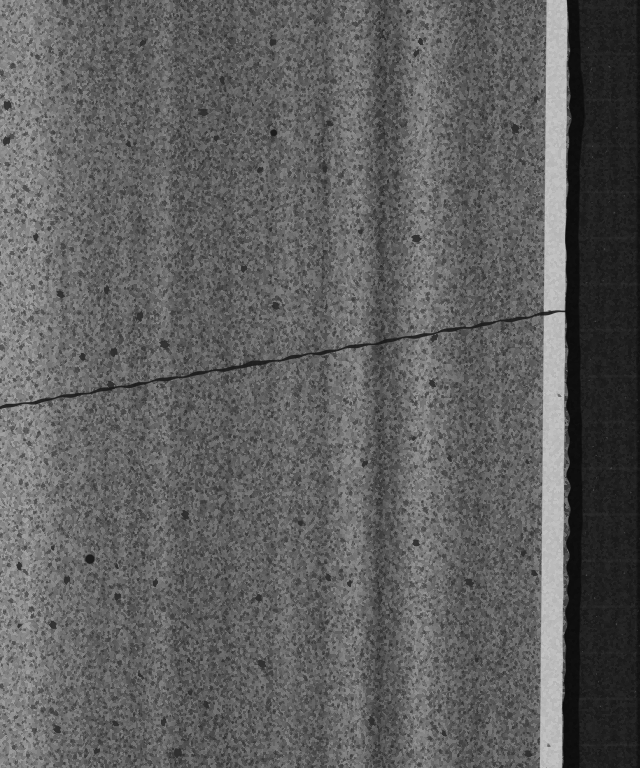
Give the GLSL for this texture, as a WebGL 1 fragment shader.

```glsl
precision highp float;
// Speckled grey stone slab with vertical bands, a slanted crack, a pale edge strip and a dark side panel.
uniform vec2 u_resolution;

const float ASPECT = 0.832;          // width of the composition over its height
const float STONE_TONE = 0.395;
const float GRAIN_AMOUNT = 0.17;
const float STREAK_AMOUNT = 0.010;
const float SPECK_TONE = 0.17;
const float STRIP_TONE = 0.735;
const float GAP_TONE = 0.055;
const float PANEL_TONE = 0.125;
const float CRACK_START = 0.469;     // height at the left side
const float CRACK_SLOPE = 0.1435;
const float CRACK_HALF_WIDTH = 0.0016;
const float PANEL_LINE_GAP = 0.060;

float hash(vec2 p) {
  vec3 h = fract(vec3(p.xyx) * 0.1031);
  h += dot(h, h.yzx + 33.33);
  return fract((h.x + h.y) * h.z);
}

vec2 hash2(vec2 p) {
  return vec2(hash(p + 17.3), hash(p + 61.7));
}

float band(float x, float center, float width) {
  float d = (x - center) / width;
  return exp(-d * d);
}

// Random tone of the nearest cell, in -0.5..0.5
float cellTone(vec2 p) {
  vec2 cell = floor(p);
  float nearest = 9.0;
  float tone = 0.0;
  for (int j = -1; j <= 1; j++) {
    for (int i = -1; i <= 1; i++) {
      vec2 id = cell + vec2(float(i), float(j));
      vec2 d = id + hash2(id) - p;
      float dist = dot(d, d);
      if (dist < nearest) {
        nearest = dist;
        tone = hash(id + 5.1);
      }
    }
  }
  return tone - 0.5;
}

// Coverage of tilted oval flecks; density is the share of cells that hold one
float flecks(vec2 p, float density, float radius, float soft) {
  vec2 cell = floor(p);
  float cover = 0.0;
  for (int j = -1; j <= 1; j++) {
    for (int i = -1; i <= 1; i++) {
      vec2 id = cell + vec2(float(i), float(j));
      float present = step(hash(id + 3.7), density);
      vec2 d = p - id - hash2(id);
      float a = (hash(id + 8.2) - 0.5) * 2.0;
      d = mat2(cos(a), sin(a), -sin(a), cos(a)) * d;
      d.x *= 1.0 + 0.8 * hash(id + 9.4);
      float r = radius * mix(0.55, 1.15, hash(id + 12.9));
      float wobble = 1.0 + 0.18 * sin(d.x * 9.0 / radius * 0.4 + d.y * 5.0 / radius);
      float shape = 1.0 - smoothstep(r - soft, r + soft, length(d) * wobble);
      cover = max(cover, present * shape);
    }
  }
  return cover;
}

float bandTone(float x) {
  float t = STONE_TONE + 0.15 * band(x, 0.025, 0.055) + 0.03 * band(x, 0.10, 0.05);
  t += 0.05 * band(x, 0.25, 0.014) - 0.025 * band(x, 0.32, 0.06);
  t += 0.02 * band(x, 0.455, 0.03) - 0.045 * band(x, 0.507, 0.012);
  t += 0.09 * band(x, 0.548, 0.028) - 0.105 * band(x, 0.592, 0.013);
  t += 0.105 * band(x, 0.662, 0.032) - 0.05 * band(x, 0.622, 0.010);
  t -= 0.03 * band(x, 0.74, 0.04);
  return t + STREAK_AMOUNT * (sin(x * 173.0) + sin(x * 291.0 + 1.3) + sin(x * 97.0 + 2.0));
}

float stone(vec2 uv, vec2 q, float px) {
  float t = bandTone(uv.x + 0.006 * (0.5 - uv.y));
  t *= 0.97 + 0.05 * sin(uv.y * 3.1416);
  t += GRAIN_AMOUNT * cellTone(q * vec2(330.0, 270.0));
  float fine = flecks(q * 165.0, 0.55, 0.34, 165.0 * px * 0.6);
  float medium = flecks(q * 88.0 + 31.0, 0.27, 0.30, 88.0 * px * 0.7);
  float coarse = flecks(q * 34.0 + 77.0, 0.09, 0.19, 34.0 * px * 0.8);
  t = mix(t, t * 0.62, fine * 0.75);
  t = mix(t, SPECK_TONE + 0.2 * t, medium * 0.8);
  t = mix(t, SPECK_TONE, coarse * 0.9);
  // Two largest dark inclusions
  float spot = min(length(q - vec2(0.117, 0.272)) - 0.0062, length(q - vec2(0.356, 0.827)) - 0.0045);
  return mix(t, 0.11, 1.0 - smoothstep(-px, px, spot));
}

float panel(vec2 uv, vec2 q, float px) {
  float t = PANEL_TONE + 0.05 * cellTone(q * 340.0);
  float row = abs(fract(uv.y / PANEL_LINE_GAP) - 0.5) * PANEL_LINE_GAP;
  t += 0.022 * (1.0 - smoothstep(0.0005, 0.0015 + px, row));
  t += 0.006 * sin(uv.x * 260.0);
  t += 0.13 * flecks(q * 95.0 + 9.0, 0.07, 0.10, 95.0 * px * 0.5);
  return t * (1.0 - 0.4 * smoothstep(0.992, 0.998, uv.x));
}

void main() {
  vec2 uv = gl_FragCoord.xy / u_resolution;
  vec2 q = uv * vec2(ASPECT, 1.0);
  float px = 1.0 / u_resolution.y;

  // Edges between stone, strip, fringe, gap and panel
  float ripple = 0.0006 * sin(uv.y * 61.0) + 0.0005 * sin(uv.y * 143.0);
  float stripLeft = 0.8435 + 0.0105 * uv.y;
  float stripRight = 0.8780 + 0.0085 * uv.y + ripple * 0.5;
  float fringe = 0.005 * band(uv.y, 0.86, 0.10) + 0.008 * band(uv.y, 0.33, 0.22);
  float fringeRight = stripRight + fringe * (1.0 + 0.3 * sin(uv.y * 210.0)) + ripple;
  float gapRight = 0.9045 + 0.008 * band(uv.y, 0.86, 0.06) + 0.005 * band(uv.y, 0.36, 0.16) + ripple;

  float tone = stone(uv, q, px);
  float pits = flecks(q * 42.0 + 13.0, 0.10, 0.16, 42.0 * px);
  float strip = STRIP_TONE + 0.06 * cellTone(q * 300.0) - 0.32 * pits;
  tone = mix(tone, strip, smoothstep(-px, px, uv.x - stripLeft));
  tone = mix(tone, 0.34 + 0.25 * cellTone(q * 260.0), smoothstep(-px, px, uv.x - stripRight));

  // Crack with a ragged outline, ending at the outer side of the strip
  float jag = 0.0008 * sin(uv.x * 83.0) + 0.0006 * sin(uv.x * 211.0);
  float crack = abs(uv.y - CRACK_START - CRACK_SLOPE * uv.x - jag);
  float width = CRACK_HALF_WIDTH + 0.0007 * sin(uv.x * 127.0) + 0.002 * band(uv.x, 0.39, 0.014);
  tone = mix(tone, 0.10, 0.9 * (1.0 - smoothstep(width - px * 0.6, width + px * 0.8, crack)));

  float gap = GAP_TONE + 0.015 * cellTone(q * 300.0);
  tone = mix(tone, gap, smoothstep(-px, px, uv.x - fringeRight));
  tone = mix(tone, panel(uv, q, px), smoothstep(-px, px * 1.5, uv.x - gapRight));
  gl_FragColor = vec4(vec3(clamp(tone, 0.0, 1.0)), 1.0);
}
```
